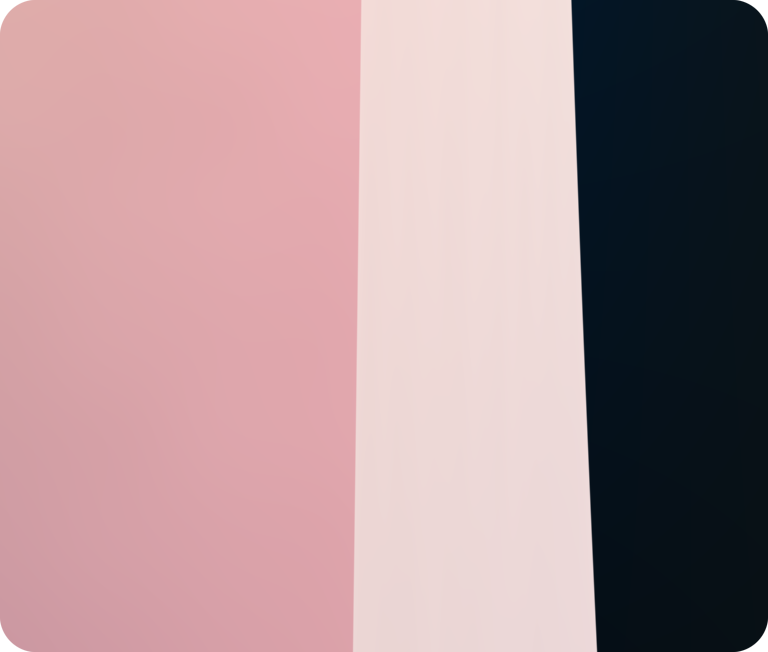
Reproduce this background procedurally as a WebGL 1 fragment shader.

```glsl
precision highp float;
// Three upright paper panels, rose, cream and navy, on a card with rounded corners.

uniform vec2 u_resolution;

// Panel boundaries: x at the bottom and at the top, as shares of the width
const vec2 ROSE_EDGE = vec2(0.4596, 0.4705);
const vec2 NAVY_EDGE = vec2(0.7775, 0.7440);
const float NAVY_BOW = 0.006;

// Corner colours of each panel: bottom left, bottom right, top left, top right
const vec3 ROSE_BL = vec3(0.800, 0.600, 0.637);
const vec3 ROSE_BR = vec3(0.865, 0.638, 0.668);
const vec3 ROSE_TL = vec3(0.872, 0.675, 0.667);
const vec3 ROSE_TR = vec3(0.915, 0.682, 0.700);
const vec3 CREAM_BL = vec3(0.918, 0.835, 0.828);
const vec3 CREAM_BR = vec3(0.922, 0.845, 0.848);
const vec3 CREAM_TL = vec3(0.950, 0.855, 0.840);
const vec3 CREAM_TR = vec3(0.950, 0.875, 0.860);
const vec3 NAVY_BL = vec3(0.020, 0.055, 0.085);
const vec3 NAVY_BR = vec3(0.030, 0.062, 0.080);
const vec3 NAVY_TL = vec3(0.012, 0.085, 0.150);
const vec3 NAVY_TR = vec3(0.035, 0.080, 0.110);
const vec3 OUTSIDE = vec3(1.0);

const float CORNER_RADIUS = 0.056; // share of the height
const float RIM_WIDTH = 0.004;
const float RIM_GAIN = 0.012;
const float MOTTLE_GAIN = 0.012;
const float STREAK_GAIN = 0.008;

float hash(vec2 p) {
  return fract(sin(dot(p, vec2(127.1, 311.7))) * 43758.5);
}

float noise(vec2 p) {
  vec2 cell = floor(p);
  vec2 f = fract(p);
  f = f * f * (3.0 - 2.0 * f);
  float low = mix(hash(cell), hash(cell + vec2(1.0, 0.0)), f.x);
  float high = mix(hash(cell + vec2(0.0, 1.0)), hash(cell + 1.0), f.x);
  return mix(low, high, f.y);
}

vec3 panel(vec3 bl, vec3 br, vec3 tl, vec3 tr, vec2 t) {
  t = clamp(t, 0.0, 1.0);
  return mix(mix(bl, br, t.x), mix(tl, tr, t.x), t.y);
}

float roundedBox(vec2 p, vec2 halfSize, float radius) {
  vec2 q = abs(p) - halfSize + radius;
  return length(max(q, 0.0)) + min(max(q.x, q.y), 0.0) - radius;
}

void main() {
  vec2 uv = gl_FragCoord.xy / u_resolution;
  float aspect = u_resolution.x / u_resolution.y;
  vec2 pixel = 1.0 / u_resolution;

  // Slightly slanted boundaries
  float roseX = mix(ROSE_EDGE.x, ROSE_EDGE.y, uv.y);
  float navyX = mix(NAVY_EDGE.x, NAVY_EDGE.y, uv.y);
  navyX -= NAVY_BOW * uv.y * (1.0 - uv.y);

  // Panel shading
  vec3 rose = panel(ROSE_BL, ROSE_BR, ROSE_TL, ROSE_TR,
                    vec2(uv.x / roseX, uv.y));
  vec3 cream = panel(CREAM_BL, CREAM_BR, CREAM_TL, CREAM_TR,
                     vec2((uv.x - roseX) / (navyX - roseX), uv.y));
  vec3 navy = panel(NAVY_BL, NAVY_BR, NAVY_TL, NAVY_TR,
                    vec2((uv.x - navyX) / (1.0 - navyX), uv.y));

  // Soft mottling on the rose, faint upright streaks on the cream
  rose += MOTTLE_GAIN * (noise(uv * vec2(7.0, 6.0)) - 0.5);
  cream += STREAK_GAIN * (noise(uv * vec2(60.0, 3.0)) - 0.5);

  // Pale rims along the cut edges of the cream panel
  float edgeDistance = min(abs(uv.x - roseX), abs(uv.x - navyX));
  cream += RIM_GAIN * exp(-edgeDistance / RIM_WIDTH);

  // Compose the panels with smoothed edges
  vec3 color = mix(rose, cream, smoothstep(-pixel.x, pixel.x, uv.x - roseX));
  color = mix(color, navy, smoothstep(-pixel.x, pixel.x, uv.x - navyX));

  // Rounded card outline
  vec2 centred = (uv - 0.5) * vec2(aspect, 1.0);
  float card = roundedBox(centred, vec2(0.5 * aspect, 0.5), CORNER_RADIUS);
  color = mix(color, OUTSIDE, smoothstep(-0.5 * pixel.y, pixel.y, card));

  gl_FragColor = vec4(color, 1.0);
}
```
